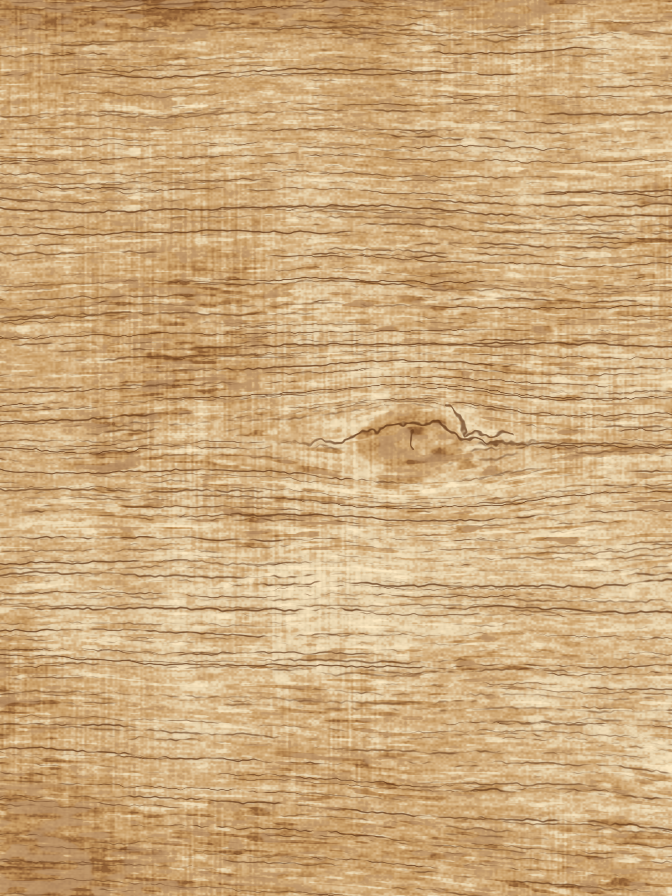
Reproduce this texture procedurally as a WebGL 1 fragment shader.

```glsl
precision highp float;
// Weathered pale plank: horizontal fibres and thin cracks bend around one knot.
// Layered stretched noise sets a tone, a five-stop ramp colours it, and
// jittered rows of ragged lines plus a jagged split are drawn on top.
uniform vec2 u_resolution;

const vec3 DARK = vec3(0.57, 0.38, 0.21);
const vec3 BROWN = vec3(0.70, 0.51, 0.30);
const vec3 TAN = vec3(0.79, 0.62, 0.40);
const vec3 HONEY = vec3(0.85, 0.71, 0.52);
const vec3 CREAM = vec3(0.91, 0.83, 0.68);
const vec3 DUSTY = vec3(0.75, 0.60, 0.44);
const vec3 CRACK = vec3(0.38, 0.21, 0.09);
const vec2 KNOT = vec2(0.610, 0.677);
const vec2 KNOT_SIZE = vec2(0.075, 0.052);
const vec2 BEND_SIZE = vec2(0.16, 0.085);
const float BEND = 0.72;
const float BASE_TONE = 0.68;

float hash(vec2 p) {
  vec3 q = fract(vec3(p.xyx) * 0.1031);
  q += dot(q, q.yzx + 33.33);
  return fract((q.x + q.y) * q.z);
}

float noise(vec2 p) {
  vec2 i = floor(p), f = fract(p);
  f = f * f * (3.0 - 2.0 * f);
  return mix(mix(hash(i), hash(i + vec2(1, 0)), f.x),
             mix(hash(i + vec2(0, 1)), hash(i + vec2(1, 1)), f.x), f.y);
}

// Noise centred on zero
float wave(vec2 p) { return noise(p + 50.0) - 0.5; }

float fbm(vec2 p) {
  float sum = 0.0, amp = 0.5;
  for (int i = 0; i < 4; i++) {
    sum += amp * wave(p);
    p = p * 2.03 + 17.0;
    amp *= 0.5;
  }
  return sum;
}

float segment(vec2 p, vec2 a, vec2 b) {
  vec2 d = b - a;
  return length(p - a - d * clamp(dot(p - a, d) / dot(d, d), 0.0, 1.0));
}

// One broken, ragged crack in each row of the grain
float crackRows(vec2 g, float rows, float seed, float cover) {
  float row = floor(g.y * rows);
  float h = hash(vec2(row, seed));
  float path = 0.3 + 0.4 * h + 0.24 * wave(vec2(g.x * 5.0 + h * 40.0, row));
  float rag = 0.0035 * wave(vec2(g.x * 42.0, row + seed))
            + 0.0024 * wave(vec2(g.x * 130.0, row + seed));
  float dist = abs((fract(g.y * rows) - path) / rows + rag);
  float along = 0.58 * noise(vec2(g.x * 2.8 + h * 30.0, row + seed * 7.0))
              + 0.24 * noise(vec2(g.x * 19.0, row + seed * 3.0))
              + 0.18 * noise(vec2(g.x * 85.0, row + seed * 5.0));
  float presence = smoothstep(1.0 - cover, 1.22 - cover, along);
  float core = 1.0 - smoothstep(0.0, 0.0015 + 0.0013 * presence * h, dist);
  return presence * max(core, 0.2 * exp(-dist * 300.0));
}

void main() {
  vec2 p = gl_FragCoord.xy / u_resolution.x;
  float top = u_resolution.y / u_resolution.x;

  // Grain coordinates, pushed apart around the knot
  vec2 d = p - KNOT, e = d / BEND_SIZE;
  vec2 g = vec2(p.x, KNOT.y + d.y * (1.0 - BEND * exp(-dot(e, e))));
  g.y += 0.018 * wave(p * vec2(2.2, 4.0)) + 0.007 * wave(p * vec2(8.0, 12.0));
  g.y += 0.07 * p.x * smoothstep(0.55, 0.0, p.y);
  float radius = length(d / KNOT_SIZE) + 0.2 * wave(p * 28.0);
  float knot = 1.0 - smoothstep(0.92, 1.06, radius);

  // Broad light and stain
  vec2 glow = (p - vec2(0.78, 0.52)) / vec2(0.50, 0.42);
  float tone = BASE_TONE + 0.27 * exp(-dot(glow, glow));
  tone += 0.58 * fbm(p * vec2(3.5, 4.5)) + 0.26 * wave(p * vec2(11.0, 2.2));
  tone -= 0.30 * smoothstep(0.35, 0.0, p.x) * smoothstep(0.42, 0.05, p.y);
  tone -= 0.14 * smoothstep(0.14, 0.0, p.x) + 0.13 * smoothstep(0.25, 0.0, p.y);
  tone -= 0.34 * smoothstep(top - 0.07, top, p.y + 0.03 * wave(g * vec2(5.0, 60.0)));
  tone = mix(tone, 0.47 + 0.04 * sin(radius * 17.0), 0.85 * knot);
  tone += 0.14 * exp(-pow((radius - 1.35) / 0.28, 2.0));

  // Fibres, cross scratches and speckle
  tone += 0.16 * wave(g * vec2(3.0, 45.0)) + 0.22 * wave(g * vec2(13.0, 140.0));
  tone += 0.36 * wave(g * vec2(50.0, 290.0)) + 0.32 * wave(p * vec2(260.0, 330.0));
  float scratched = smoothstep(0.35, 0.75, noise(p * vec2(6.0, 4.0) + 9.0));
  tone += (0.07 + 0.24 * scratched) * wave(p * vec2(290.0, 17.0));
  float patches = smoothstep(0.35, 0.7, noise(p * vec2(4.0, 9.0) + 31.0));
  tone -= 0.42 * patches * smoothstep(0.66, 0.84, noise(g * vec2(26.0, 190.0) + 5.0));
  tone += 0.28 * smoothstep(0.72, 0.88, noise(g * vec2(30.0, 220.0) + 70.0));

  vec3 color = mix(DARK, BROWN, clamp(tone * 4.0, 0.0, 1.0));
  color = mix(color, TAN, clamp(tone * 4.0 - 1.0, 0.0, 1.0));
  color = mix(color, HONEY, clamp(tone * 4.0 - 2.0, 0.0, 1.0));
  color = mix(color, CREAM, clamp(tone * 4.0 - 3.0, 0.0, 1.0));
  color += 0.20 * clamp(tone - 1.0, 0.0, 0.4);
  float dust = smoothstep(0.5, 0.7, noise(p * vec2(40.0, 110.0)));
  color = mix(color, DUSTY, 0.7 * dust * (1.0 - smoothstep(0.45, 0.70, tone)));

  // Long cracks, densest across the middle, and short fine checks
  float middle = exp(-pow((p.y - 0.74) / 0.28, 2.0));
  float ink = 0.90 * crackRows(g, 29.0, 3.0, 0.50 + 0.18 * middle);
  ink = max(ink, 0.80 * crackRows(g, 47.0, 11.0, 0.42 + 0.16 * middle));
  ink = max(ink, 0.70 * crackRows(g, 76.0, 23.0, 0.43));
  ink = max(ink, 0.55 * crackRows(g, 115.0, 37.0, 0.43));
  ink *= 1.0 - 0.85 * knot;

  // Jagged split over the knot with side branches
  vec2 j = d + 0.012 * vec2(wave(p * 55.0), wave(p * 48.0 + 20.0));
  j += 0.006 * vec2(wave(p * 140.0), wave(p * 130.0 + 20.0));
  float arch = 0.031 * exp(-pow(j.x / 0.075, 2.0)) - 0.002;
  float reach = smoothstep(0.24, 0.10, abs(j.x - 0.01));
  float split = reach * (1.0 - smoothstep(0.0004, 0.0032, abs(j.y - arch)));
  float branch = min(segment(j, vec2(0.055, 0.050), vec2(0.085, 0.012)),
                     segment(j, vec2(0.085, 0.012), vec2(0.150, 0.010)));
  branch = min(branch, segment(j, vec2(0.004, 0.016), vec2(0.006, -0.016)));
  ink = max(ink, max(0.9 * split, 0.8 * (1.0 - smoothstep(0.0004, 0.0030, branch))));

  gl_FragColor = vec4(mix(color, CRACK, ink * 0.85), 1.0);
}
```
